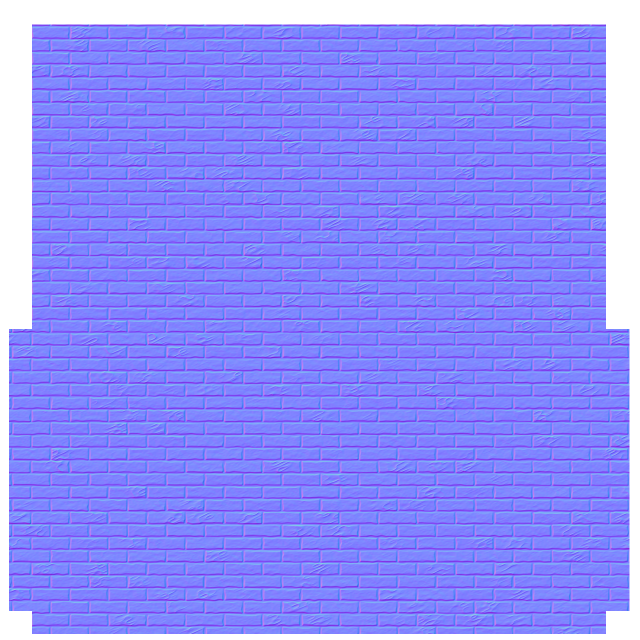
Write a WebGL 1 fragment shader that draws this texture map.

```glsl
precision highp float;
// Tangent-space normal map of a worn running-bond brick wall, on a stepped panel over white.

uniform vec2 u_resolution;

const float ROW_PITCH = 0.01995;              // course height, canvas units
const vec2 WALL_ORIGIN = vec2(0.0790, 0.9388);
const float BRICK_LENGTH = 3.02;              // in course heights
const float JOINT = 0.05;                     // half mortar width, in course heights
const float BEVEL_HEIGHT = 0.034;
const float GRAIN_HEIGHT = 0.020;
const float CRACK_HEIGHT = 0.042;

float hash(vec2 p) {
  vec3 q = fract(vec3(p.xyx) * 0.1031);
  q += dot(q, q.yzx + 33.33);
  return fract((q.x + q.y) * q.z);
}

float noise(vec2 p) {
  vec2 cell = floor(p);
  vec2 f = fract(p);
  f = f * f * (3.0 - 2.0 * f);
  float low = mix(hash(cell), hash(cell + vec2(1.0, 0.0)), f.x);
  float high = mix(hash(cell + vec2(0.0, 1.0)), hash(cell + vec2(1.0, 1.0)), f.x);
  return mix(low, high, f.y);
}

float roundedBox(vec2 p, vec2 halfSize, float radius) {
  vec2 q = abs(p) - halfSize + radius;
  return length(max(q, 0.0)) + min(max(q.x, q.y), 0.0) - radius;
}

// Slanted ridges that fade out away from one part of the brick
float cracks(vec2 p, vec2 seed, float centre) {
  vec2 slanted = vec2(p.x * 0.8 + p.y * 0.6, p.y * 2.6 - p.x * 1.2);
  float ridge = 1.0 - abs(2.0 * noise(slanted * 1.7 + seed) - 1.0);
  return ridge * ridge * smoothstep(1.3, 0.2, abs(p.x - centre));
}

// Wall relief, with p measured in course heights
float wallHeight(vec2 p) {
  // Alternate courses shift by half a brick
  float row = floor(p.y);
  float along = p.x / BRICK_LENGTH + 0.5 * mod(row + 1.0, 2.0);
  vec2 id = vec2(floor(along), row) + 100.0;
  vec2 local = vec2((fract(along) - 0.5) * BRICK_LENGTH, fract(p.y) - 0.5);
  vec2 seed = 40.0 * vec2(hash(id), hash(id + 17.0));

  // Uneven outline and narrow bevel
  float wobble = 0.09 * (noise(local * vec2(2.4, 3.0) + seed) - 0.5);
  vec2 halfSize = vec2(0.5 * BRICK_LENGTH, 0.5) - JOINT;
  float edge = roundedBox(local, halfSize, 0.09) + wobble;
  float body = 1.0 - smoothstep(-0.10, 0.04, edge);

  // Surface grain, a slight lean, and cracks that are deep on some bricks
  float grain = noise(local * vec2(2.2, 4.0) + seed)
              + 0.4 * noise(local * vec2(6.0, 9.0) + seed.yx);
  float lean = 0.07 * hash(id + 29.0) * local.y;
  float damage = mix(0.15, 1.0, smoothstep(0.60, 0.85, hash(id + 53.0)));
  float centre = 1.6 * (hash(id + 71.0) - 0.5);
  float relief = GRAIN_HEIGHT * grain - lean
               + CRACK_HEIGHT * damage * cracks(local, seed, centre);
  return body * (BEVEL_HEIGHT + relief);
}

// Encoded normal: red rises on left-hand bevels, green on upper ones
vec3 wallNormal(vec2 p) {
  const float STEP = 0.035;
  float right = wallHeight(p + vec2(STEP, 0.0));
  float left = wallHeight(p - vec2(STEP, 0.0));
  float up = wallHeight(p + vec2(0.0, STEP));
  float down = wallHeight(p - vec2(0.0, STEP));
  vec2 slope = vec2(right - left, down - up) / (2.0 * STEP);
  return normalize(vec3(slope, 1.0)) * 0.5 + 0.5;
}

float insideRect(vec2 p, vec2 low, vec2 high) {
  vec2 s = step(low, p) * step(p, high);
  return s.x * s.y;
}

// Tall panel joined with a wider one across its lower half
float panelMask(vec2 p) {
  float tall = insideRect(p, vec2(0.0500, 0.0090), vec2(0.9470, 0.9620));
  float wide = insideRect(p, vec2(0.0143, 0.0456), vec2(0.9835, 0.4863));
  return max(tall, wide);
}

vec3 shade(vec2 uv) {
  vec3 wall = wallNormal((uv - WALL_ORIGIN) / ROW_PITCH);
  return mix(vec3(1.0), wall, panelMask(uv));
}

void main() {
  // Average four samples per pixel
  vec3 color = vec3(0.0);
  for (int i = 0; i < 2; i++) {
    for (int j = 0; j < 2; j++) {
      vec2 offset = vec2(float(i), float(j)) * 0.5 - 0.25;
      color += shade((gl_FragCoord.xy + offset) / u_resolution);
    }
  }
  gl_FragColor = vec4(color * 0.25, 1.0);
}
```
